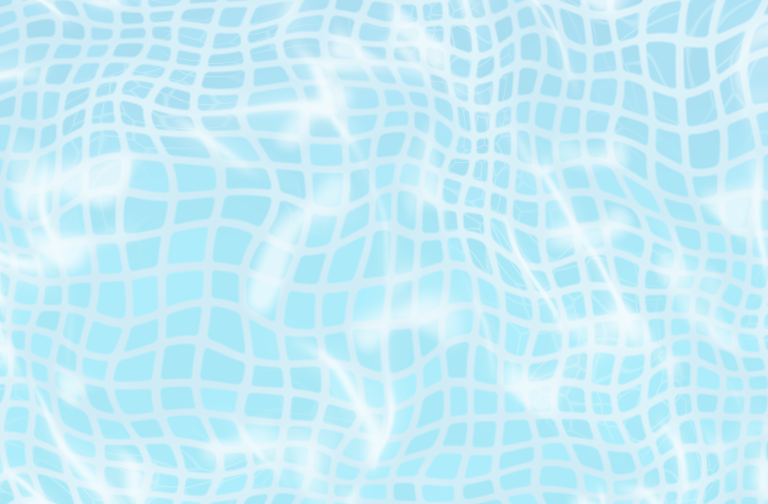
Write a Shadertoy shader that draws this texture.

```glsl
vec2 hash2(vec2 p) {
    vec3 h = fract(p.xyx * vec3(0.1031, 0.1030, 0.0973));
    h += dot(h, h.yzx + 33.33);
    return fract((h.xx + h.yz) * h.zy);
}

// Distances to the nearest and second nearest cell points
vec2 cellular(vec2 p) {
    vec2 cell = floor(p), nearest = vec2(9.0);
    for (int y = -1; y <= 1; y++)
    for (int x = -1; x <= 1; x++) {
        vec2 id = cell + vec2(x, y);
        float d = length(id + 0.15 + 0.7 * hash2(id + 40.0) - p);
        nearest = d < nearest.x ? vec2(d, nearest.x) : vec2(nearest.x, min(nearest.y, d));
    }
    return nearest;
}

// Refraction offset from layered waves, each bent by the previous ones
vec2 ripple(vec2 p) {
    vec2 offset = vec2(0.0);
    float freq = 5.0, amp = 0.047;
    for (int i = 0; i < 5; i++) {
        float k = float(i), a = 0.35 + 2.4 * k;
        vec2 q = p + 0.8 * offset;
        offset += amp * vec2(sin(freq * dot(q, vec2(cos(a), sin(a))) + 1.7 * k),
                             sin(freq * dot(q, vec2(sin(a), -cos(a))) + 2.9 * k + 1.0));
        freq *= 1.75;
        amp *= 0.56;
    }
    return offset;
}

float roundedBox(vec2 p, vec2 halfSize, float radius) {
    vec2 q = abs(p) - halfSize + radius;
    return length(max(q, 0.0)) + min(max(q.x, q.y), 0.0) - radius;
}

void mainImage(out vec4 fragColor, in vec2 fragCoord) {
    vec2 p = fragCoord / iResolution.y;
    vec2 bend = ripple(p);

    // Warped tile grid; grout keeps a nearly even width where it stretches
    vec2 grid = (p + bend) * vec2(16.5, 18.0);
    vec2 dx = dFdx(grid), dy = dFdy(grid);
    vec2 squeeze = vec2(length(vec2(dx.x, dy.x)), length(vec2(dx.y, dy.y)));
    squeeze = clamp(squeeze * iResolution.y / 17.2, 0.4, 1.8);
    vec2 halfSize = (0.5 - 0.12 * sqrt(squeeze)) / squeeze;
    float d = roundedBox((fract(grid) - 0.5) / squeeze, halfSize, 0.14);
    float soft = max(0.055, 13.0 / iResolution.y);
    float tile = 1.0 - smoothstep(-soft, soft, d);

    // Tile and grout colours
    float swell = 0.5 + 0.5 * sin(6.0 * p.x + 4.0 * p.y + 40.0 * bend.x);
    float depth = smoothstep(0.35, 1.0, p.y + 0.12 * (swell - 0.5));
    vec3 tileColor = mix(vec3(0.67, 0.92, 0.975), vec3(0.67, 0.875, 0.95), depth);
    tileColor += 0.025 * (hash2(floor(grid)).x - 0.5);
    vec3 groutColor = mix(vec3(0.81, 0.925, 0.965), vec3(0.865, 0.95, 0.978), swell);

    // Faint glints inside the tiles
    vec2 fine = cellular((p + 1.6 * bend) * vec2(19.0, 25.0));
    float glint = smoothstep(0.16, 0.0, fine.y - fine.x) * smoothstep(0.1, 0.9, swell);
    tileColor = mix(tileColor, vec3(0.86, 0.97, 0.99), 0.4 * glint);
    vec3 color = mix(groutColor, tileColor, tile);

    // Steep caustic streaks, broken into patches
    vec2 flow = p + 1.3 * bend;
    vec2 net = cellular(vec2(flow.x + 0.3 * flow.y, flow.y) * vec2(5.2, 2.6));
    float patches = smoothstep(-0.3, 0.9, sin(9.0 * flow.x - 5.0 * flow.y) * sin(7.0 * flow.y + 3.0 * flow.x + 1.0)
                  + 0.35 * sin(31.0 * flow.y + 17.0 * flow.x));
    float ridge = net.y - net.x;
    float light = patches * (0.6 * smoothstep(0.13, 0.0, ridge) + 0.3 * smoothstep(0.4, 0.0, ridge));

    // Soft white pools of reflected sky
    vec2 sky = (p + 2.2 * bend.yx) * vec2(3.0, 4.2) + 7.0;
    float pool = smoothstep(0.27, 0.04, cellular(sky).x + 0.06 * sin(45.0 * flow.x + 30.0 * flow.y));
    light = 1.0 - (1.0 - light) * (1.0 - 0.75 * pool);
    color = mix(color, vec3(0.95, 0.985, 0.995), clamp(light, 0.0, 1.0));
    fragColor = vec4(color, 1.0);
}
```
